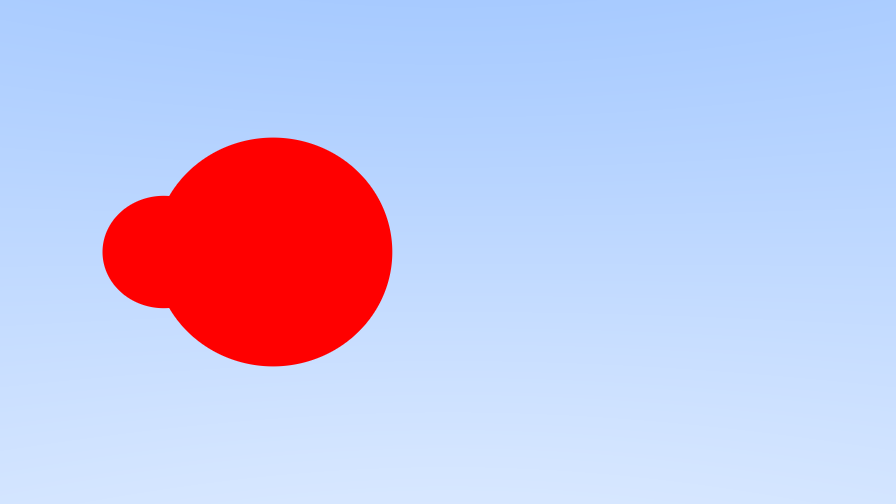
Reproduce this background procedurally as a WebGL 1 fragment shader.

```glsl
precision highp float;

uniform vec2 u_resolution;

// Approximate signed distance to an axis-aligned ellipse
float ellipseDistance(vec2 p, vec2 center, vec2 radii) {
    vec2 q = (p - center) / radii;
    float k = length(q);
    return k * (k - 1.0) / max(length(q / radii), 0.0001);
}

// Sky tint from the height of the view direction
vec3 skyColor(vec3 direction) {
    return mix(vec3(1.0), vec3(0.5, 0.7, 1.0), 0.5 + 0.5 * direction.y);
}

void main() {
    // Vertical range is -1 to 1, with a 45 degree field of view
    vec2 p = (2.0 * gl_FragCoord.xy - u_resolution) / u_resolution.y;
    vec3 color = skyColor(normalize(vec3(p * 0.4142, -1.0)));

    // Two spheres, stretched sideways by perspective
    float largeBall = ellipseDistance(p, vec2(-0.694, 0.0), vec2(0.473, 0.454));
    float smallBall = ellipseDistance(p, vec2(-1.128, 0.0), vec2(0.243, 0.223));
    float balls = min(largeBall, smallBall);

    float pixel = 2.0 / u_resolution.y;
    float coverage = clamp(0.5 - balls / pixel, 0.0, 1.0);
    gl_FragColor = vec4(mix(color, vec3(1.0, 0.0, 0.0), coverage), 1.0);
}
```
